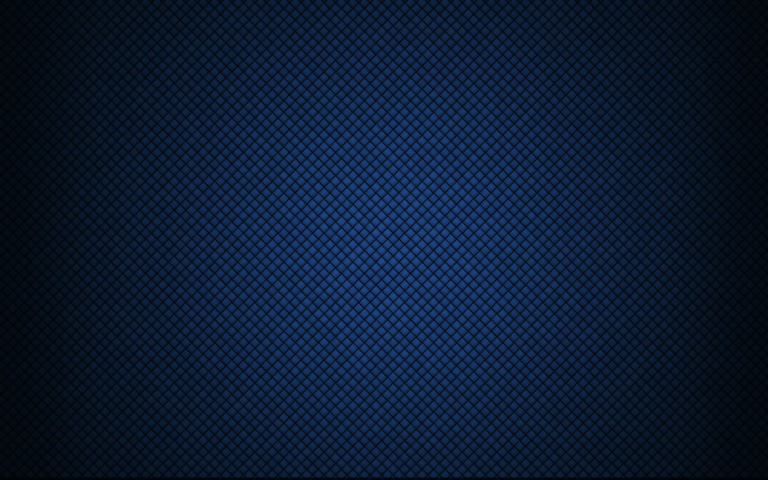
Reproduce this pattern procedurally as a Shadertoy shader.

```glsl
// Dark blue diagonal basket weave lit by a soft central glow.
#define DIAMOND vec2(0.0240, 0.0240)   // width and height of one diamond
#define GLOW_CENTER vec2(0.512, 0.49)  // fraction of the canvas
#define GLOW_FALLOFF vec2(3.7, 3.5)
#define GLOW_COLOR vec3(0.108, 0.242, 0.462)
#define EDGE_COLOR vec3(0.018, 0.052, 0.088)
#define SEAM_COLOR vec3(0.012, 0.022, 0.045)
#define SEAM_WIDTH 0.10
#define SHEEN 0.22
#define TINT_VARIATION 0.12

float hash(vec2 cell) {
    vec3 p = fract(vec3(cell.xyx) * 0.1031);
    p += dot(p, p.yzx + 33.33);
    return fract((p.x + p.y) * p.z);
}

// Returns strip brightness in x and seam coverage in y.
vec2 weave(vec2 p, float pixel) {
    vec2 d = p / DIAMOND;
    vec2 q = vec2(d.x + d.y, d.x - d.y);
    vec2 cell = floor(q);
    vec2 local = fract(q) - 0.5;

    // Neighbouring cells alternate which strip passes on top.
    bool rising = mod(cell.x + cell.y, 2.0) < 0.5;
    vec2 strip = rising ? local : local.yx;   // x along, y across
    float blur = 0.7 * pixel * length(1.0 / DIAMOND);

    // Strip sides are open gaps; strip ends dip below the next strip.
    float side = 0.5 - abs(strip.y);
    float end = 0.5 - abs(strip.x);
    float sideGap = 1.0 - smoothstep(SEAM_WIDTH - blur, SEAM_WIDTH + blur, side);
    float endGap = 1.0 - smoothstep(-blur, SEAM_WIDTH + blur, end);
    float seam = max(sideGap, 0.55 * endGap);

    // Curvature, light from above and a small tint per cell.
    float curve = 1.0 - 1.2 * strip.x * strip.x;
    float light = SHEEN * (local.x - local.y);
    float tint = TINT_VARIATION * (hash(cell) - 0.5);
    return vec2(1.08 * curve + light + tint, seam);
}

void mainImage(out vec4 fragColor, in vec2 fragCoord) {
    float pixel = 1.0 / iResolution.y;
    vec2 center = GLOW_CENTER * iResolution.xy;
    vec2 p = (fragCoord - center) * pixel;

    // Broad glow with darker left and right borders.
    float glow = exp(-dot(p * p, GLOW_FALLOFF));
    vec3 base = mix(EDGE_COLOR, GLOW_COLOR, glow);
    float border = abs(fragCoord.x / iResolution.x - 0.5);
    base *= 1.0 - 0.35 * smoothstep(0.36, 0.5, border);

    // Woven surface over nearly black gaps.
    vec2 cloth = weave(p, pixel);
    vec3 seamColor = SEAM_COLOR * (0.45 + 0.75 * glow);
    vec3 color = mix(base * cloth.x, seamColor, 0.8 * cloth.y);

    // Thin shadow along the bottom edge.
    float height = fragCoord.y * pixel;
    color *= mix(0.3, 1.0, smoothstep(0.003, 0.003 + 2.0 * pixel, height));

    fragColor = vec4(color, 1.0);
}
```
